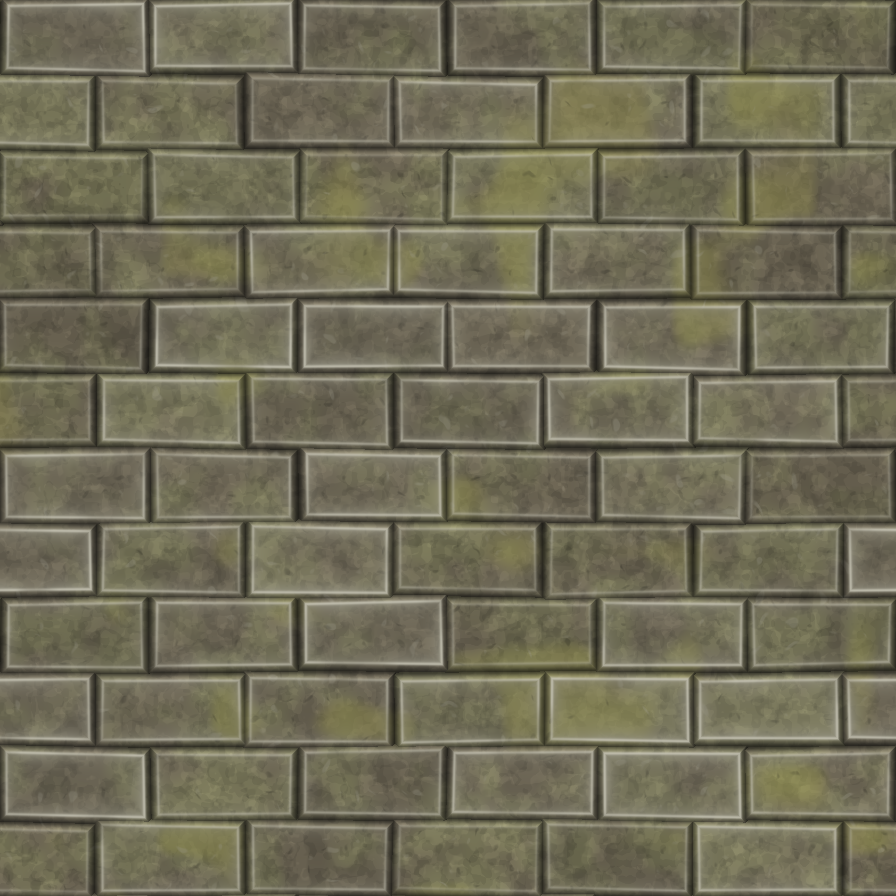
Give the GLSL for this texture, as a Shadertoy shader.

```glsl
// Bevelled olive stone bricks in staggered courses, with pale worn rims.
// Each brick is a jittered quad; the deepest quad at a point owns it, which
// forms the joints. Layered noise and scattered flakes weather the faces.

#define COLS 6.0
#define ROWS 12.0
#define STAGGER 0.64      // shift of every other course, in bricks
#define BEVEL 0.09        // bevel width, in course heights
#define JITTER 0.055      // wander of the face edges
#define TILT 0.025        // slant of the face edges
#define RIM_WIDTH 0.022
#define GLOW_WIDTH 0.11

const vec3 BROWN = vec3(0.385, 0.358, 0.295);
const vec3 OLIVE = vec3(0.435, 0.428, 0.315);
const vec3 WORN  = vec3(0.59, 0.58, 0.52);
const vec3 RIM   = vec3(0.78, 0.77, 0.71);
const vec3 MOSS  = vec3(0.56, 0.55, 0.27);

vec4 hash4(vec2 p) {
    vec4 q = fract(p.xyxy * vec4(0.1031, 0.1030, 0.0973, 0.1099));
    q += dot(q, q.wzxy + 33.33);
    return fract((q.xxyz + q.yzzw) * q.zywx);
}

float noise(vec2 p) {
    vec2 i = floor(p), f = fract(p);
    f = f * f * (3.0 - 2.0 * f);
    return mix(mix(hash4(i).x, hash4(i + vec2(1, 0)).x, f.x),
               mix(hash4(i + vec2(0, 1)).x, hash4(i + vec2(1, 1)).x, f.x), f.y);
}

// Signed distances inside the left, right, bottom and top face edges
vec4 edgeDistances(vec2 q, vec2 id) {
    vec4 shift = (hash4(id + 17.0) - 0.5) * JITTER;
    vec4 slant = (hash4(id + 41.0) - 0.5) * 2.0 * TILT;
    vec2 halfSize = vec2(ROWS / COLS * 0.5, 0.5) - BEVEL;
    return vec4(halfSize.x + q.x, halfSize.x - q.x,
                halfSize.y + q.y, halfSize.y - q.y)
         + shift + slant * vec4(q.y, q.y, q.x, q.x);
}

// Coverage of sparse, crooked chips, one candidate per grid cell
float flakes(vec2 p, float chance, float seed, float px) {
    p += 0.12 * (vec2(noise(p * 3.0 + seed), noise(p * 3.0 + seed + 50.0)) - 0.5) * 2.0;
    vec2 cell = floor(p);
    vec4 h = hash4(cell + seed), k = hash4(cell + seed + 71.0);
    vec2 q = fract(p) - mix(vec2(0.35), vec2(0.65), h.xy);
    float a = h.z * 6.2832;
    q = mat2(cos(a), -sin(a), sin(a), cos(a)) * q;
    vec2 radius = mix(vec2(0.12, 0.05), vec2(0.3, 0.16), k.xy * k.z);
    float d = (length(q / radius) - 1.0) * radius.y;
    return (1.0 - smoothstep(-px, px, d)) * step(h.w, chance);
}

// Mottled stone with soft clouds and crisp-edged stains
vec3 stone(vec2 p, vec4 tone, float px) {
    float cloud = noise(p * 1.7) * 0.6 + noise(p * 4.1 + 9.0) * 0.4;
    vec3 col = mix(BROWN, OLIVE, smoothstep(0.2, 0.8, cloud + 0.5 * (tone.x - 0.5)));
    for (int i = 0; i < 5; i++) {
        float k = float(i);
        vec2 s = p * (3.5 + 1.4 * k) + 37.0 * k;
        float n = noise(s) * 0.7 + noise(s * 2.3 + 5.0) * 0.3;
        float stain = smoothstep(0.56, 0.59 + 3.0 * px, n);
        col *= 1.0 + stain * (mod(k, 2.0) < 0.5 ? -0.075 : 0.075);
    }
    float moss = smoothstep(0.72, 0.95, noise(p * 1.3 + 120.0));
    col = mix(col, MOSS, 0.45 * moss);
    col = mix(col, WORN, 0.3 * flakes(p * 2.6, 0.2, 200.0, 2.6 * px));
    col = mix(col, WORN, 0.2 * flakes(p * 4.7, 0.12, 300.0, 4.7 * px));
    col *= 1.0 - 0.17 * flakes(p * 4.0, 0.2, 400.0, 4.0 * px);
    return col * (0.96 + 0.12 * tone.y);
}

void mainImage(out vec4 fragColor, in vec2 fragCoord) {
    vec2 uv = fragCoord / iResolution.xy;
    vec2 p = uv * vec2(ROWS);
    float px = ROWS / iResolution.y;

    // Find the brick that owns this point
    float depth = -9.0;
    vec4 edges = vec4(0.0);
    vec2 brick = vec2(0.0);
    for (int j = -1; j <= 1; j++)
    for (int i = -1; i <= 1; i++) {
        float row = floor(p.y) + float(j);
        float offset = STAGGER * (1.0 - mod(row, 2.0));
        float col = floor(uv.x * COLS - offset) + float(i);
        vec2 centre = vec2((col + offset + 0.5) * ROWS / COLS, row + 0.5);
        vec2 id = vec2(mod(col, COLS), mod(row, ROWS));
        vec4 e = edgeDistances(p - centre, id);
        float d = min(min(e.x, e.y), min(e.z, e.w));
        if (d > depth) { depth = d; edges = e; brick = id; }
    }
    vec4 tone = hash4(brick + 83.0);
    float wear = tone.z;
    vec3 base = stone(p, tone, px);

    // Face: pale haze and a glow that fades inward from the rim
    float patchy = 0.55 + 0.9 * noise(p * 2.2 + 60.0);
    float glow = exp(-max(depth, 0.0) / GLOW_WIDTH) * patchy;
    vec3 face = mix(base, WORN, clamp(0.14 * wear + glow * mix(0.08, 0.65, wear), 0.0, 0.85));

    // Bevel: one shade per side, mitred at the corners, dark in the joint
    float dx = min(edges.x, edges.y), dy = min(edges.z, edges.w);
    float sideX = edges.x < edges.y ? 0.86 : 0.72;
    float sideY = edges.z < edges.w ? 0.87 : 1.16;
    float shade = mix(sideX, sideY, smoothstep(-px, px, dx - dy));
    float joint = smoothstep(0.02, BEVEL + 0.025, -depth);
    vec3 bevel = mix(base, WORN, 0.12 + 0.12 * wear) * shade * mix(1.0, 0.45, joint);

    // Worn highlight along the arris
    vec3 color = mix(bevel, face, smoothstep(-px, px, depth));
    float rim = exp(-pow(depth / max(RIM_WIDTH, 0.6 * px), 2.0));
    color = mix(color, RIM, rim * mix(0.25, 0.75, wear) * min(patchy, 1.1));
    fragColor = vec4(color, 1.0);
}
```
